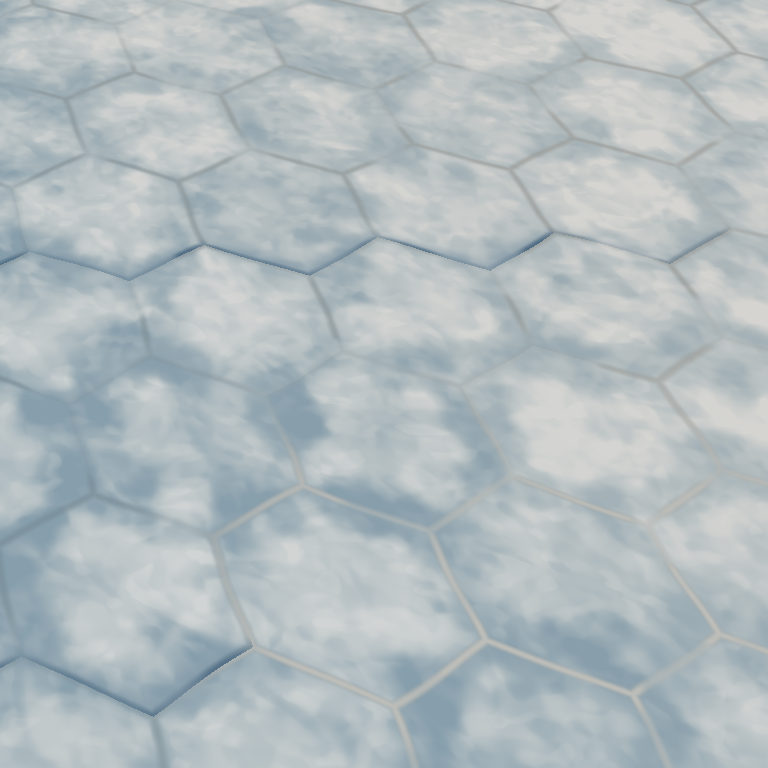
This texture is drawn by a WebGL 1 fragment shader. Its source:

```glsl
precision highp float;
uniform vec2 u_resolution;

#define TILE_STEP vec2(0.292, 0.0098)
#define ROW_STEP vec2(0.1057, 0.244)
#define FIRST_TILE vec2(0.156, 0.225)
#define RECESSION 0.105
#define JOINT_HALF 0.012
#define WOBBLE 0.010
#define MOTTLE 0.8
#define DEEP_BLUE vec3(0.53, 0.622, 0.675)
#define MID_BLUE vec3(0.68, 0.732, 0.752)
#define PALE_WEAR vec3(0.82, 0.832, 0.83)
#define GROUT vec3(0.75, 0.75, 0.73)
#define SHADOW vec3(0.29, 0.41, 0.51)

const float ROW_HEIGHT = 0.8660254;

vec2 hash2(vec2 p) {
  return fract(sin(vec2(dot(p, vec2(127.1, 311.7)),
                        dot(p, vec2(269.5, 183.3)))) * 4375.85);
}

// Soft cellular noise: scattered values blended by distance
float blotches(vec2 p) {
  vec2 base = floor(p), f = p - base;
  float sum = 0.0, total = 0.0;
  for (int y = -1; y <= 1; y++) {
    for (int x = -1; x <= 1; x++) {
      vec2 o = vec2(float(x), float(y));
      vec2 r = o + hash2(base + o) - f;
      float w = exp(-5.0 * dot(r, r));
      sum += w * hash2(base + o + 41.0).x;
      total += w;
    }
  }
  return sum / total;
}

// Canvas to floor plane, measured in tile widths
vec2 floorPlane(vec2 uv) {
  vec2 d = uv - FIRST_TILE;
  vec2 v = ROW_STEP - RECESSION * uv;
  float det = TILE_STEP.x * v.y - TILE_STEP.y * v.x;
  float column = (d.x * v.y - d.y * v.x) / det;
  float row = (TILE_STEP.x * d.y - TILE_STEP.y * d.x) / det;
  return vec2(column + 0.5 * row, ROW_HEIGHT * row);
}

// Offset from the nearest hexagon centre
vec2 hexOffset(vec2 p) {
  vec2 s = vec2(1.0, 2.0 * ROW_HEIGHT);
  vec2 a = mod(p + 0.5 * s, s) - 0.5 * s;
  vec2 b = mod(p, s) - 0.5 * s;
  return dot(a, a) < dot(b, b) ? a : b;
}

float hexEdge(vec2 q) {
  q = abs(q);
  return 0.5 - max(q.x, dot(q, vec2(0.5, ROW_HEIGHT)));
}

void main() {
  vec2 uv = gl_FragCoord.xy / u_resolution;
  vec2 p = floorPlane(uv);
  float row = p.y / ROW_HEIGHT;
  float aa = (1.0 + RECESSION * row) / (TILE_STEP.x * u_resolution.y);

  // Uneven hand-laid outlines
  vec2 bent = p + WOBBLE * (sin(p.yx * vec2(5.3, 4.7) + vec2(0.6, 2.1))
                          + 0.5 * sin(p.yx * vec2(13.0, 11.0) + 1.3));
  vec2 q = hexOffset(bent);
  vec2 centre = bent - q;
  vec2 id = floor(vec2(2.0 * centre.x, centre.y / ROW_HEIGHT) + 0.5);
  vec2 variation = hash2(id + 7.0);
  float edge = hexEdge(q);

  // Mottled glaze, bluer at tile rims and worn pale toward the far right
  vec2 warp = 0.03 * sin(p.yx * 9.0 + 2.0 * sin(p * 6.0));
  float broad = blotches((p + warp) * 4.0) - 0.5;
  float cloud = 0.4 * broad
              + 0.35 * (blotches((p - warp) * 8.0 + 5.0) - 0.5)
              + 0.25 * (blotches((p + warp) * 17.0 + 11.0) - 0.5);
  float glow = smoothstep(0.4, 1.5, 0.8 * uv.x + uv.y);
  float heart = smoothstep(0.01, 0.27, edge + 0.16 * broad + 0.2 * cloud);
  float flakes = smoothstep(0.58, 0.88, blotches((p + warp) * vec2(11.0, 15.0)));
  float tone = 0.10 + 0.50 * glow
             + 0.46 * heart * (0.75 + 0.5 * variation.y) * (1.0 - 0.5 * glow)
             + MOTTLE * cloud + 0.20 * (variation.x - 0.5)
             + 0.12 * flakes * heart;
  tone = clamp(tone, 0.0, 1.0);
  vec3 color = mix(DEEP_BLUE, MID_BLUE, min(tone * 2.0, 1.0));
  color = mix(color, PALE_WEAR, max(tone * 2.0 - 1.0, 0.0));
  color += vec3(0.016, 0.0, -0.012) * glow;

  // Thin seams, broken where the glaze has worn over them
  float patchy = smoothstep(0.3, 0.65, blotches(p * 3.2 + 23.0));
  float seam = 1.0 - smoothstep(0.0, 0.03 + aa, edge);
  vec3 seamColor = mix(vec3(0.46, 0.54, 0.58), vec3(0.60, 0.60, 0.58), glow);
  color = mix(color, seamColor, seam * (0.15 + 0.45 * patchy));

  // Pale grout showing in the near rows
  float nearby = 1.0 - smoothstep(0.1, 2.0, row);
  nearby *= smoothstep(0.15, 0.4, uv.x);
  float joint = 1.0 - smoothstep(JOINT_HALF - 0.01, JOINT_HALF + 0.014 + aa, edge);
  color = mix(color, GROUT, joint * nearby * (0.5 + 0.45 * patchy));

  // Dark gaps beneath the raised tiles of every third row
  float raised = smoothstep(0.5, 1.0, cos(2.0943951 * id.y));
  raised *= 1.0 - smoothstep(-0.2, 1.0, centre.x - id.y);
  raised *= 1.0 - smoothstep(4.0, 5.0, id.y);
  float under = 1.0 - smoothstep(-0.36, -0.22, q.y);
  float gap = 1.0 - smoothstep(0.004, 0.036 + aa, edge);
  float falloff = 1.0 - smoothstep(0.0, 0.12, edge);
  color = mix(color, vec3(0.46, 0.56, 0.63), 0.5 * falloff * under * raised);
  color = mix(color, SHADOW, gap * under * raised * (0.25 + 0.65 * patchy));

  gl_FragColor = vec4(color, 1.0);
}
```
